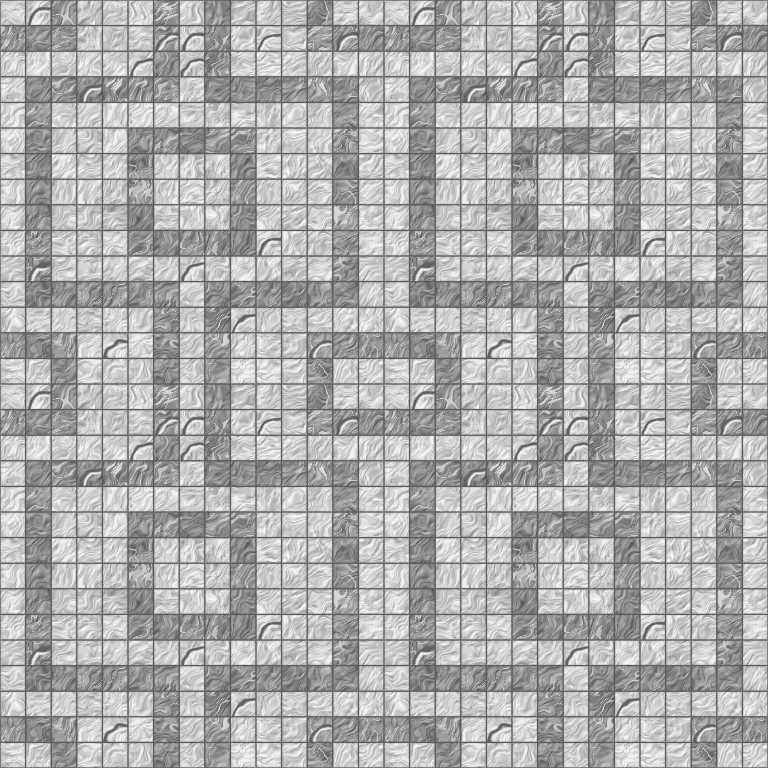
A WebGL 2 fragment shader for this pattern:

```glsl
#version 300 es
precision highp float;
// Mosaic of square stone tiles: dark nested frames on a pale floor, 2 x 2 repeats.
// Each repeat is 15 x 15 tiles; symmetric distances from its middle tile pick the
// dark ones, and every tile is cut from its own patch of veined, embossed noise.

#define REPEATS 2.0        // repeats across and down
#define TILES 15.0         // tiles per repeat
#define GROUT_HALF 0.026   // half joint width, in tiles
#define GROUT_SHADE 0.36
#define PALE_SHADE 0.825
#define DARK_SHADE 0.565
#define GRAIN 0.30         // strength of the fine fibres
#define RELIEF 0.50        // strength of the embossing
#define FLAKE_SHADE 0.90   // bright mineral flakes in dark tiles
#define SCAR_CHANCE 0.06   // share of tiles with a curved crack

uniform vec2 u_resolution;
out vec4 fragColor;

float hash(vec2 p) {
    vec3 h = fract(vec3(p.xyx) * 0.1031);
    h += dot(h, h.yzx + 33.33);
    return fract((h.x + h.y) * h.z);
}

float noise(vec2 p) {
    vec2 i = floor(p), f = fract(p);
    f = f * f * (3.0 - 2.0 * f);
    return mix(mix(hash(i), hash(i + vec2(1, 0)), f.x),
               mix(hash(i + vec2(0, 1)), hash(i + vec2(1, 1)), f.x), f.y);
}

float fbm(vec2 p) {
    float sum = 0.0, gain = 0.53;
    for (int i = 0; i < 3; i++) {
        sum += gain * noise(p);
        p = p * 2.03 + 17.3;
        gain *= 0.53;
    }
    return sum;
}

// True for the tiles that form the dark frames.
bool isDark(vec2 cell) {
    vec2 d = abs(cell - floor(TILES * 0.5));
    bool core = max(d.x, d.y) == 2.0;
    bool frame = (d.x == 6.0 && d.y <= 4.0) || (d.y == 4.0 && d.x >= 1.0 && d.x <= 6.0);
    bool legs = d.x == 1.0 && d.y > 4.0;
    bool cornerBox = (d.y == 6.0 && d.x >= 5.0) || (d.x == 5.0 && d.y >= 6.0);
    return core || frame || legs || cornerBox;
}

// Grey level of the stone inside one tile; local runs from -0.5 to 0.5.
float stone(vec2 local, vec2 cell, bool dark) {
    float tint = hash(cell + 5.0), flaky = hash(cell + 47.0);
    float angle = radians(mix(15.0, 75.0, hash(cell + 91.0)));
    float c = cos(angle), s = sin(angle);
    vec2 q = mat2(c, -s, s, c) * local + 40.0 * vec2(hash(cell + 23.0), hash(cell + 67.0)) + 5.0;

    // Fibres run along q.x and are bent by a slow warp.
    vec2 w = q + 0.45 * (vec2(noise(q * 2.5), noise(q * 2.5 + 19.0)) - 0.5);
    float cloud = fbm(q * 1.8) - 0.5;
    float fibre = fbm(w * vec2(4.0, 13.0)) - 0.5;
    vec2 stretch = vec2(2.5, 7.0);
    float relief = fbm(w * stretch) - fbm((w + vec2(0.03, 0.05)) * stretch);
    float ridge = 1.0 - abs(2.0 * noise(w * vec2(1.2, 3.2) + 31.0) - 1.0);
    float crease = smoothstep(0.88, 1.0, ridge);

    float shade = dark ? DARK_SHADE : PALE_SHADE;
    shade += 0.06 * (tint - 0.5) + 0.2 * cloud + GRAIN * fibre + RELIEF * relief;
    shade -= 0.08 * crease * smoothstep(-0.1, 0.2, cloud);
    if (dark) {
        float flakes = smoothstep(0.55, 0.68, fbm(w * vec2(2.2, 9.0) + 7.0));
        float streak = smoothstep(0.93, 0.99, ridge) * step(0.5, tint);
        float amount = max(flakes * mix(0.12, 0.9, flaky * flaky), 0.75 * streak);
        shade = mix(shade, FLAKE_SHADE, amount);
    }

    // Rare curved crack: dark arc with a bright lip, fading at both ends.
    if (hash(cell + 131.0) < SCAR_CHANCE) {
        float arc = length(local - vec2(0.35, -0.55)) - 0.72 + 0.12 * (noise(q * 4.0) - 0.5);
        float fade = smoothstep(0.5, 0.2, abs(local.x - local.y - 0.05));
        shade = mix(shade, 0.38, fade * smoothstep(0.09, 0.02, abs(arc)));
        shade = mix(shade, 0.93, fade * smoothstep(0.07, 0.01, abs(arc + 0.13)));
    }
    return clamp(shade, 0.36, 0.95);
}

void main() {
    float count = REPEATS * TILES;
    vec2 grid = gl_FragCoord.xy / u_resolution * count;
    vec2 cell = mod(floor(grid), TILES);
    vec2 local = fract(grid) - 0.5;
    float shade = stone(local, cell, isDark(cell));

    // Joints, box filtered over the pixel footprint.
    vec2 pixel = count / u_resolution;
    vec2 edge = 0.5 - abs(local);
    vec2 cover = (min(edge + 0.5 * pixel, GROUT_HALF) - max(edge - 0.5 * pixel, -GROUT_HALF)) / pixel;
    cover = clamp(cover, 0.0, 1.0);
    shade *= 1.0 - 0.07 * smoothstep(0.1, 0.0, min(edge.x, edge.y));
    shade = mix(shade, GROUT_SHADE, max(cover.x, cover.y));

    fragColor = vec4(vec3(shade), 1.0);
}
```
